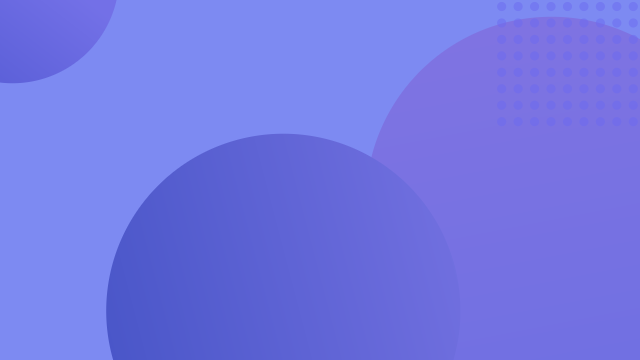
Reproduce this background procedurally as a WebGL 1 fragment shader.

```glsl
precision highp float;
// Flat periwinkle backdrop with three large overlapping gradient discs and
// a translucent dot grid in the upper right corner. Discs are distance
// functions in units of canvas height, filled with linear gradients.

uniform vec2 u_resolution;

// Antialiased coverage of a disc.
float disc(vec2 p, vec2 center, float radius) {
  float pixel = 1.0 / u_resolution.y;
  return clamp(0.5 + (radius - length(p - center)) / pixel, 0.0, 1.0);
}

// Linear blend of two colours between the points a and b.
vec3 ramp(vec2 p, vec2 a, vec2 b, vec3 first, vec3 last) {
  vec2 axis = b - a;
  return mix(first, last, clamp(dot(p - a, axis) / dot(axis, axis), 0.0, 1.0));
}

// Square grid of dots, limited to 8 rows and the columns right of its start.
float dotGrid(vec2 p) {
  float spacing = 0.0457;
  vec2 start = vec2(1.3935, 0.662);
  vec2 cell = clamp(floor((p - start) / spacing + 0.5), vec2(0.0), vec2(8.0, 7.0));
  return disc(p, start + cell * spacing, 0.0127);
}

void main() {
  vec2 p = gl_FragCoord.xy / u_resolution.y;
  vec3 color = vec3(0.49, 0.543, 0.95);

  // Corner disc, upper left
  vec3 cornerFill = ramp(p, vec2(0.0, 0.77), vec2(0.20, 1.03),
                         vec3(0.362, 0.378, 0.85), vec3(0.45, 0.44, 0.905));
  color = mix(color, cornerFill, disc(p, vec2(0.0347, 1.065), 0.2963));

  // Violet disc, right
  vec3 violetFill = ramp(p, vec2(1.40, 0.95), vec2(1.58, 0.02),
                         vec3(0.50, 0.453, 0.885), vec3(0.445, 0.44, 0.888));
  color = mix(color, violetFill, disc(p, vec2(1.532, 0.4375), 0.516));

  // Indigo disc in front, fading into the violet one
  vec3 indigoFill = ramp(p, vec2(0.31, 0.01), vec2(1.265, 0.26),
                         vec3(0.29, 0.338, 0.786), vec3(0.438, 0.434, 0.873));
  color = mix(color, indigoFill, disc(p, vec2(0.787, 0.1366), 0.492));

  // Dots over the corner
  color = mix(color, vec3(0.42, 0.41, 0.94), 0.5 * dotGrid(p));

  gl_FragColor = vec4(color, 1.0);
}
```
